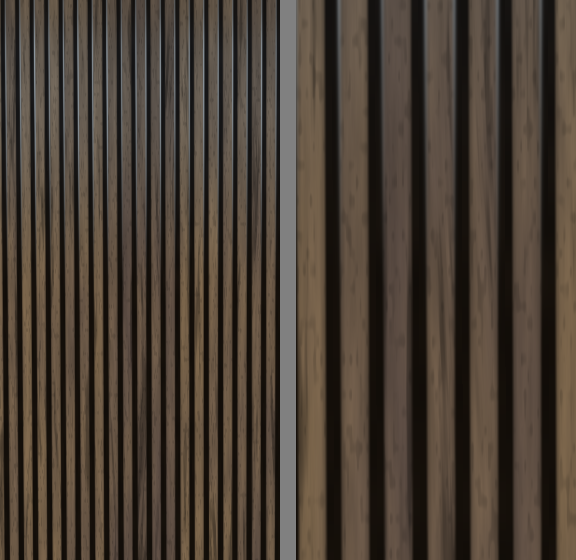
Left: the whole. Right: its middle third, enlarged.
A WebGL 1 fragment shader for this texture:

```glsl
precision highp float;
uniform vec2 u_resolution;

float hash(vec2 p) {
  return fract(sin(dot(p, vec2(127.1, 311.7))) * 43758.5453);
}

float noise(vec2 p) {
  vec2 i = floor(p), f = fract(p);
  f = f * f * (3.0 - 2.0 * f);
  return mix(mix(hash(i), hash(i + vec2(1, 0)), f.x),
             mix(hash(i + vec2(0, 1)), hash(i + vec2(1, 1)), f.x), f.y);
}

float fbm(vec2 p) {
  float sum = 0.0, amp = 0.5;
  for (int i = 0; i < 4; i++) {
    sum += amp * noise(p);
    p = p * 2.03 + 17.3;
    amp *= 0.5;
  }
  return sum / 0.9375;
}

// Veneer of one slat: broad tone, long fibres, dark veins and short pores
vec3 wood(float id, float across, float y) {
  float seed = hash(vec2(id, 4.7));
  vec2 p = vec2(across + id * 13.7, y);
  float bend = 0.7 * (noise(vec2(y * 3.0, id * 5.1)) - 0.5);
  float broad = fbm(p * vec2(0.9, 5.0));
  float fibre = fbm(vec2((p.x + bend) * 7.0, y * 14.0));
  float pores = noise(vec2(p.x * 13.0, y * 95.0));
  float vein = smoothstep(0.57, 0.78, fbm(vec2((p.x + bend) * 3.2, y * 4.5)));
  float center = exp(-pow((id - 8.7) / 2.6, 2.0));

  vec3 tan_ = vec3(0.475, 0.39, 0.29);
  vec3 umber = vec3(0.355, 0.295, 0.26);
  float shade = 0.55 * seed + 1.1 * (broad - 0.5) + 0.35 * center;
  vec3 col = mix(tan_, umber, clamp(shade, 0.0, 1.0));
  col *= 0.88 + 0.24 * fibre;
  col *= 1.0 - 0.32 * vein;
  col *= 1.0 - 0.13 * smoothstep(0.6, 0.95, pores);
  return col;
}

void main() {
  vec2 uv = gl_FragCoord.xy / u_resolution;

  // Slats lean slightly: pitch and offset differ from bottom to top
  float pitch = mix(0.0508, 0.0518, uv.y);
  float s = (uv.x - mix(0.026, 0.0104, uv.y)) / pitch;
  float id = floor(s);
  float off = fract(s + 0.5) - 0.5;
  float pixel = 1.0 / (u_resolution.x * pitch);

  // Sheen falls from the upper part of the panel
  float sheen = smoothstep(0.45, 0.86, uv.y) * (1.0 - 0.45 * smoothstep(0.9, 1.0, uv.y));
  vec3 col = wood(id, s - id, uv.y);
  float gray = dot(col, vec3(0.3, 0.59, 0.11));
  col = mix(col, gray * vec3(1.03, 1.0, 0.96), 0.6 * sheen);
  col *= 1.0 - 0.12 * smoothstep(0.8, 1.0, uv.y);

  // Rounded slat edges
  float halfWidth = mix(0.185, 0.155, uv.y);
  float soft = max(0.045, 0.75 * pixel);
  col *= 0.8 + 0.2 * smoothstep(halfWidth, halfWidth + 0.13, abs(off));

  // Black grooves
  vec3 groove = mix(vec3(0.075, 0.055, 0.035), vec3(0.085, 0.085, 0.09), sheen);
  groove *= 0.85 + 0.3 * noise(vec2(id * 3.1, uv.y * 30.0));
  col = mix(groove, col, smoothstep(halfWidth - soft, halfWidth + soft, abs(off)));

  // Cool glint on the groove edge that faces the middle
  float side = floor(s + 0.5) < 9.5 ? 1.0 : -1.0;
  float glint = exp(-pow((off * side - halfWidth) / max(0.055, 0.8 * pixel), 2.0));
  float strength = sheen * (0.65 + 0.35 * hash(vec2(floor(s + 0.5), 9.2)));
  col = mix(col, vec3(0.56, 0.6, 0.63), glint * strength);

  gl_FragColor = vec4(col, 1.0);
}
```
